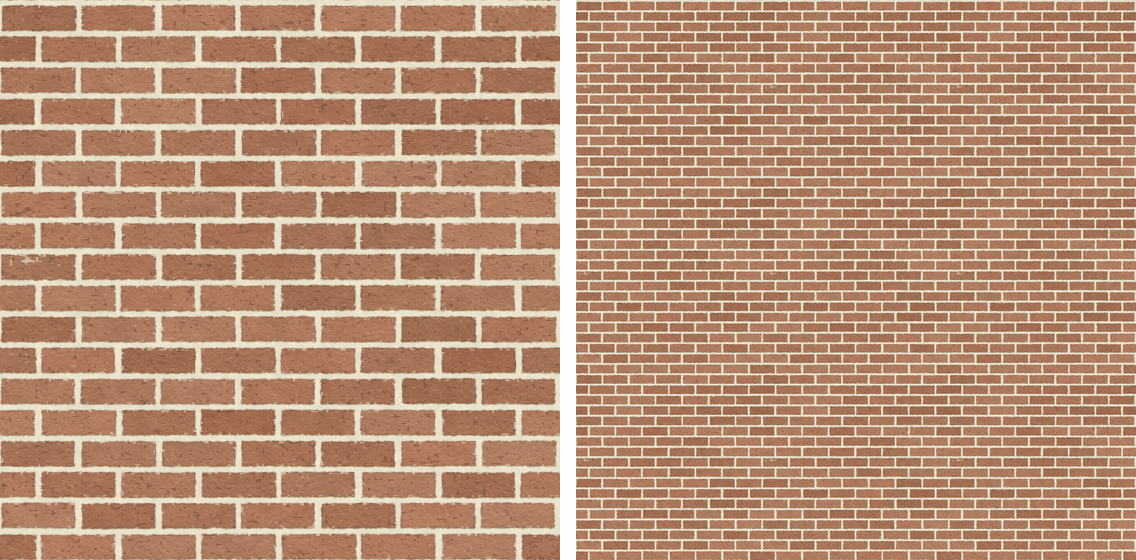
Left: one tile. Right: repeated 3 by 3.
Write a Shadertoy shader that draws this texture.

```glsl
// Running-bond wall of rough terracotta bricks with ragged edges and cream mortar; tiles seamlessly.
#define COLUMNS 7.0
#define ROWS 18.0
#define JOINT 0.0112        // mortar width
#define CORNER 0.0025       // brick corner radius
#define RAGGED 0.0036       // depth of edge wear
#define JITTER 0.0026       // wandering of each brick
#define GRAIN 0.17          // strength of the surface relief
#define BRICK_LIGHT vec3(0.705, 0.500, 0.388)
#define BRICK_DARK vec3(0.605, 0.405, 0.298)
#define PIT_COLOR vec3(0.43, 0.28, 0.21)
#define MORTAR_COLOR vec3(0.915, 0.885, 0.795)
#define SHADOW_COLOR vec3(0.72, 0.64, 0.51)

// Integer hash of a non-negative cell, result in 0..1
float hash(vec2 cell, float seed) {
    uvec3 v = uvec3(cell, seed) * 1664525u + 1013904223u;
    v.x += v.y * v.z;
    v.y += v.z * v.x;
    v.z += v.x * v.y;
    v ^= v >> 16u;
    v.x += v.y * v.z;
    return float(v.x >> 8u) / 16777216.0;
}

// Value noise that wraps after a whole number of cells
float noise(vec2 uv, vec2 cells, float seed) {
    vec2 g = uv * cells;
    vec2 i = floor(g);
    vec2 f = g - i;
    f = f * f * (3.0 - 2.0 * f);
    vec2 a = mod(i, cells);
    vec2 b = mod(i + 1.0, cells);
    return mix(mix(hash(a, seed), hash(vec2(b.x, a.y), seed), f.x),
               mix(hash(vec2(a.x, b.y), seed), hash(b, seed), f.x), f.y);
}

// Height of the rough clay, slightly stretched sideways
float clayHeight(vec2 uv) {
    return 0.6 * noise(uv, vec2(130.0, 190.0), 1.0)
         + 0.4 * noise(uv, vec2(260.0, 340.0), 2.0);
}

float roundedBox(vec2 p, vec2 halfSize, float radius) {
    vec2 q = abs(p) - halfSize + radius;
    return length(max(q, 0.0)) + min(max(q.x, q.y), 0.0) - radius;
}

vec3 brickSurface(vec2 uv, vec2 id) {
    float mottle = noise(uv, vec2(40.0, 56.0), 3.0) - 0.5;
    float tone = 0.75 * pow(hash(id, 4.0), 1.4) + 0.1 + 0.4 * mottle;
    vec3 color = mix(BRICK_LIGHT, BRICK_DARK, clamp(tone, 0.0, 1.0));
    color.gb += 0.02 * (hash(id, 5.0) - 0.5);

    // Relief lit from above, then dark pits and pale sand grains
    float relief = clayHeight(uv) - clayHeight(uv + vec2(0.0007, 0.0022));
    color *= 1.0 + GRAIN * relief;
    float pits = smoothstep(0.76, 0.96, noise(uv, vec2(170.0, 250.0), 6.0));
    color = mix(color, PIT_COLOR, 0.5 * pits);
    float sand = smoothstep(0.82, 1.0, noise(uv, vec2(240.0), 7.0));
    return mix(color, vec3(0.79, 0.62, 0.50), 0.5 * sand);
}

vec3 mortarSurface(vec2 uv, vec2 p, float dist) {
    float cloud = noise(uv, vec2(48.0), 8.0) - 0.5;
    float fine = noise(uv, vec2(230.0), 9.0) - 0.5;
    vec3 color = MORTAR_COLOR * (1.0 + 0.035 * cloud + 0.035 * fine);

    // Soft contact shade all round, deeper below the brick
    float contact = 1.0 - smoothstep(0.0, 0.003, dist);
    float below = smoothstep(0.017, 0.021, -p.y);
    return mix(color, SHADOW_COLOR, contact * mix(0.22, 0.75, below));
}

void mainImage(out vec4 fragColor, in vec2 fragCoord) {
    vec2 uv = fragCoord / iResolution.xy;
    float soft = 0.0005 + 0.7 / iResolution.y;

    // Brick cells, every other row shifted by half a brick
    vec2 grid = vec2(COLUMNS, ROWS);
    vec2 g = uv * grid + vec2(0.02, 0.08);
    g.x += 0.5 * (1.0 - mod(floor(g.y), 2.0));
    vec2 id = mod(floor(g), grid);
    vec2 p = (fract(g) - 0.5) / grid;

    // Individual placement and size
    vec2 shift = vec2(hash(id, 10.0), hash(id, 11.0)) - 0.5;
    p -= shift * JITTER * vec2(1.0, 0.6);
    vec2 halfSize = 0.5 / grid - 0.5 * JOINT;
    halfSize.x += 0.0012 * (hash(id, 12.0) - 0.5);
    float dist = roundedBox(p, halfSize, CORNER);

    // Worn outline and small chips close to the edge
    float wear = 0.5 * noise(uv, vec2(110.0), 13.0) + 0.5 * noise(uv, vec2(240.0), 14.0);
    float edge = dist + RAGGED * (wear - 0.5);
    float chip = smoothstep(0.72, 0.88, noise(uv, vec2(200.0), 15.0));
    chip *= smoothstep(-0.0055, -0.0015, dist);

    // Rare mortar flecks on a few bricks
    float stained = step(0.88, hash(id, 16.0));
    float fleck = smoothstep(0.84, 0.94, noise(uv, vec2(150.0), 17.0));
    fleck *= stained * smoothstep(0.6, 0.8, noise(uv, vec2(30.0), 18.0));

    float cover = 1.0 - smoothstep(-soft, soft, edge);
    cover *= 1.0 - 0.75 * max(chip, fleck);
    vec3 brick = brickSurface(uv, id);
    brick *= 1.0 - 0.10 * smoothstep(-0.004, 0.0, dist);
    vec3 color = mix(mortarSurface(uv, p, max(edge, 0.0)), brick, cover);
    fragColor = vec4(color, 1.0);
}
```
